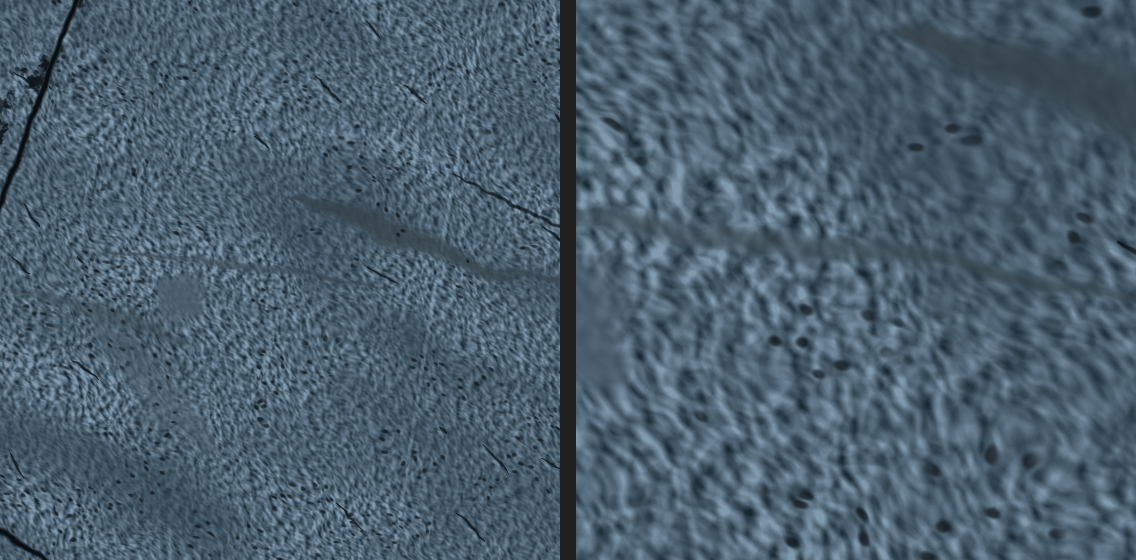
Left, the full canvas; right, a detail of the centre.
Give the GLSL for this texture, as a three.js fragment shader.

```glsl
// Weathered blue-grey slate: embossed cellular grain over sloping mineral bands,
// crossed by soft dark veins, black cracks, a pale straight scratch and small nicks.
// Everything is summed into one tone value, which is then mapped to colour.
varying vec2 vUv;

const vec3 SHADOW = vec3(0.17, 0.24, 0.29);
const vec3 HIGHLIGHT = vec3(0.40, 0.49, 0.56);
const vec3 CRACK = vec3(0.03, 0.05, 0.065);
const vec3 VEIN = vec3(0.19, 0.235, 0.255);
const vec3 CALM_STONE = vec3(0.27, 0.33, 0.385);
const float BASE_TONE = 0.54;
const float GRAIN_SCALE = 74.0;
const float GRAIN_CONTRAST = 0.85;
const float BAND_CONTRAST = 0.85;
const float BED_ANGLE = -0.48;
const int NICKS = 18;

float hash(vec2 p) {
  vec3 q = fract(vec3(p.xyx) * 0.1031);
  q += dot(q, q.yzx + 33.33);
  return fract((q.x + q.y) * q.z);
}

vec2 hash2(vec2 p) {
  return vec2(hash(p), hash(p + 47.3));
}

vec2 rotate(vec2 p, float a) {
  float c = cos(a), s = sin(a);
  return vec2(c * p.x + s * p.y, c * p.y - s * p.x);
}

float smoothNoise(vec2 p) {
  vec2 i = floor(p), f = fract(p);
  f = f * f * (3.0 - 2.0 * f);
  return mix(mix(hash(i), hash(i + vec2(1.0, 0.0)), f.x),
             mix(hash(i + vec2(0.0, 1.0)), hash(i + 1.0), f.x), f.y);
}

float layeredNoise(vec2 p) {
  float sum = 0.0, amp = 0.5;
  for (int i = 0; i < 4; i++) {
    sum += amp * smoothNoise(p);
    p = rotate(p, 0.6) * 2.1 + 7.7;
    amp *= 0.5;
  }
  return sum;
}

// Distance to the nearest scattered cell point
float cellular(vec2 p) {
  vec2 cell = floor(p), f = fract(p);
  float nearest = 4.0;
  for (int y = -1; y <= 1; y++) {
    for (int x = -1; x <= 1; x++) {
      vec2 o = vec2(float(x), float(y));
      vec2 d = o + hash2(cell + o + 100.0) - f;
      nearest = min(nearest, dot(d, d));
    }
  }
  return sqrt(nearest);
}

// Relief of the cells lit from the upper right
float emboss(vec2 p) {
  vec2 light = vec2(0.26, 0.17);
  return cellular(p + light) - cellular(p - light);
}

// Soft tapered stroke: 1 on the line from a to b, 0 beyond its width
float stroke(vec2 p, vec2 a, vec2 b, float width) {
  vec2 ab = b - a;
  float h = clamp(dot(p - a, ab) / dot(ab, ab), 0.0, 1.0);
  float taper = width * (0.3 + 0.7 * sin(3.14159 * h));
  return 1.0 - smoothstep(0.15, 1.0, length(p - a - ab * h) / taper);
}

void main() {
  vec2 uv = vUv;
  vec2 wobble = vec2(layeredNoise(uv * 9.0), layeredNoise(uv * 9.0 + 31.0)) - 0.47;
  vec2 p = uv + wobble * 0.045;
  vec2 rough = uv + wobble * 0.016 + 0.004 * (smoothNoise(uv * 70.0) - 0.5);

  // Bands along the bedding, and the soft veins that quieten the grain
  vec2 bed = rotate(p, BED_ANGLE);
  float bands = layeredNoise(bed * vec2(4.0, 9.0) + 3.0) - 0.47;
  float vein = stroke(p, vec2(0.54, 0.65), vec2(0.92, 0.50), 0.034);
  vein = max(vein, 0.8 * stroke(p, vec2(0.80, 0.53), vec2(1.08, 0.49), 0.013));
  vein = max(vein, 0.7 * stroke(p, vec2(0.19, 0.56), vec2(0.68, 0.49), 0.011));
  vein = max(vein, 0.6 * stroke(p, vec2(0.03, 0.48), vec2(0.33, 0.39), 0.025));
  float calm = stroke(p, vec2(0.29, 0.49), vec2(0.36, 0.44), 0.075);
  calm = max(calm, 0.6 * stroke(p, vec2(0.17, 0.42), vec2(0.38, 0.20), 0.06));
  float paleBand = stroke(p, vec2(0.53, 0.775), vec2(0.83, 0.69), 0.03);

  // Two sizes of embossed grain, strongest in the pale bands
  vec2 grainPos = rotate(uv + wobble * 0.04, -0.85) * vec2(0.75, 1.15);
  float grain = emboss(grainPos * GRAIN_SCALE);
  grain += 0.75 * emboss(rotate(grainPos, 0.7) * GRAIN_SCALE * 1.75 + 19.0);
  float strength = clamp(0.9 + 2.0 * bands, 0.45, 1.4);
  strength *= (1.0 - 0.75 * calm) * (1.0 - 0.6 * vein);
  float tone = BASE_TONE + BAND_CONTRAST * bands + GRAIN_CONTRAST * strength * grain;
  tone += 0.22 * paleBand;

  // Short nicks, each a dark line with a pale lip
  float dark = 0.0;
  for (int i = 0; i < NICKS; i++) {
    vec2 seed = vec2(float(i) * 3.7 + 2.0, 11.0);
    vec2 start = hash2(seed);
    float angle = BED_ANGLE - 0.7 * hash(seed + 5.0);
    vec2 end = start + mix(0.015, 0.075, hash(seed + 9.0)) * vec2(cos(angle), sin(angle));
    dark = max(dark, 0.75 * stroke(rough, start, end, 0.0042));
    tone += 0.35 * stroke(rough + vec2(0.004, 0.006), start, end, 0.006);
  }
  float pits = 1.0 - smoothstep(0.07, 0.2, cellular(bed * vec2(30.0, 48.0)));
  dark = max(dark, 0.65 * pits * smoothstep(0.55, 0.75, smoothNoise(uv * 17.0)));

  // Pale straight scratch with shaded edges
  float bow = 0.006 * sin(3.14159 * uv.y);
  float offset = abs(uv.x - 0.703 - 0.165 * uv.y + bow + 0.06 * wobble.x * 0.05);
  tone -= 0.14 * (1.0 - smoothstep(0.004, 0.011, offset));
  tone += 0.46 * (1.0 - smoothstep(0.001, 0.006, offset));

  // Black cracks with chipped, glinting sides
  vec2 crackA = vec2(-0.06, 0.46), crackB = vec2(0.19, 1.15);
  float crack = stroke(rough, crackA, crackB, 0.0095);
  crack = max(crack, stroke(rough, vec2(-0.06, 0.09), vec2(0.15, -0.04), 0.009));
  crack = max(crack, 0.7 * stroke(rough, vec2(0.81, 0.69), vec2(1.05, 0.57), 0.005));
  float chips = stroke(p, vec2(-0.03, 0.71), vec2(0.15, 1.03), 0.065);
  float chipNoise = layeredNoise(uv * 48.0);
  crack = max(crack, 0.85 * chips * smoothstep(0.52, 0.66, chipNoise));
  tone += 0.5 * chips * smoothstep(0.42, 0.28, chipNoise);

  // Tone to colour
  vec3 color = mix(SHADOW, HIGHLIGHT, clamp(tone, -0.35, 1.45));
  color = mix(color, CALM_STONE, 0.55 * calm);
  color = mix(color, VEIN, 0.6 * vein);
  color = mix(color, CRACK, max(dark, crack));
  gl_FragColor = vec4(color, 1.0);
}
```
